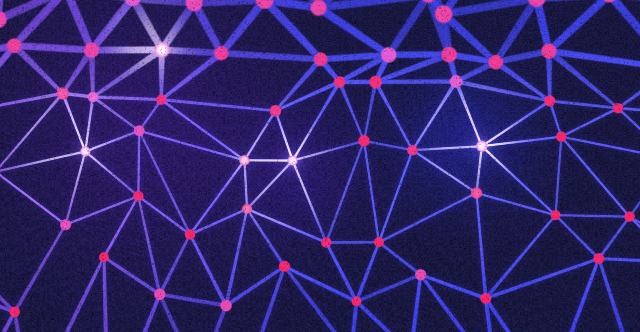
Reproduce this background procedurally as a WebGL 2 fragment shader.

```glsl
#version 300 es
precision highp float;
// Glowing violet mesh of linked pink nodes on dark indigo, blurred toward the top.

uniform vec2 u_resolution;
out vec4 fragColor;

vec2 hash2(vec2 p) {
    return fract(sin(vec2(dot(p, vec2(127.1, 311.7)), dot(p, vec2(269.5, 183.3)))) * 43758.5);
}

// Rows grow denser with height; nodePosition inverts this mapping.
float rowAt(float y) {
    return 3.6 * y + 2.0 * y * y;
}

vec2 nodePosition(vec2 cell) {
    vec2 jittered = cell + 0.5 + 0.84 * (hash2(cell + 17.0) - 0.5);
    float x = 0.215 * (jittered.x + 0.5 * mod(cell.y, 2.0) - 0.4);
    return vec2(x, 0.25 * (sqrt(max(12.96 + 8.0 * jittered.y, 0.0)) - 3.6));
}

float segmentDistance(vec2 p, vec2 a, vec2 b) {
    vec2 ab = b - a;
    return length(p - a - ab * clamp(dot(p - a, ab) / dot(ab, ab), 0.0, 1.0));
}

float spot(vec2 p, vec2 center, float falloff) {
    vec2 d = p - center;
    return exp(-dot(d, d) * falloff);
}

// Light pools that whiten the nodes and links near them.
float lightPools(vec2 p) {
    return min(1.0, 1.1 * spot(p, vec2(1.42, 0.58), 45.0)
        + 1.1 * spot(p, vec2(0.86, 0.48), 40.0)
        + 0.9 * spot(p, vec2(0.2, 0.55), 35.0)
        + 0.8 * spot(p, vec2(0.45, 0.87), 60.0));
}

void main() {
    vec2 p = gl_FragCoord.xy / u_resolution.y;
    float pixel = 1.0 / u_resolution.y;
    float farBlur = smoothstep(0.62, 0.95, p.y);
    float nearBlur = 1.0 - smoothstep(0.0, 0.4, p.y);
    float halfWidth = 0.0033 + 0.0088 * farBlur + 0.0026 * nearBlur;
    float softness = 0.6 * pixel + 0.002 * farBlur + 0.0005 * nearBlur;

    // Accumulate links and nodes from the surrounding cells.
    float link = 0.0, linkHalo = 0.0, disc = 0.0, nodeGlow = 0.0;
    vec3 discColor = vec3(0.95, 0.15, 0.42);
    vec2 home = floor(vec2(p.x / 0.215, rowAt(p.y)));
    for (int j = -2; j <= 2; j++) {
        for (int i = -2; i <= 2; i++) {
            vec2 cell = home + vec2(i, j);
            vec2 node = nodePosition(cell);
            float stagger = mod(cell.y, 2.0);

            // Three links per node: right, upper left and upper right.
            for (int k = 0; k < 3; k++) {
                vec2 stepTo = k == 0 ? vec2(1.0, 0.0) : vec2(stagger + float(k) - 2.0, 1.0);
                vec2 random = hash2(cell * 3.0 + float(k) * 7.3);
                float strength = step(0.04, random.x) * mix(0.72, 1.0, random.y);
                float d = segmentDistance(p, node, nodePosition(cell + stepTo));
                float cover = 1.0 - smoothstep(halfWidth - softness, halfWidth + softness, d);
                link = max(link, cover * strength);
                linkHalo = max(linkHalo, strength * exp(-d / 0.006));
            }

            // Node disc, larger and pinker toward the top.
            vec2 look = hash2(cell + 41.0);
            float high = smoothstep(0.65, 0.95, node.y);
            float lit = lightPools(node);
            float radius = 0.0145 + 0.009 * high + 0.003 * look.x;
            float d = length(p - node);
            float edge = 0.8 * pixel + 0.002 * high;
            float cover = 1.0 - smoothstep(radius - edge, radius + edge, d);
            if (cover > disc) {
                disc = cover;
                float pinkness = clamp(0.6 * high + 0.7 * step(0.75, look.y) + lit, 0.0, 1.0);
                vec3 tint = mix(vec3(0.95, 0.15, 0.42), vec3(0.89, 0.35, 0.82), pinkness);
                float core = 1.0 - smoothstep(0.4 * radius, radius, d);
                float whiteness = smoothstep(0.2, 0.7, lit) * (0.35 + 0.65 * core);
                discColor = mix(tint, vec3(1.0, 0.94, 1.0), whiteness);
            }
            nodeGlow += lit * lit * exp(-d * 60.0);
        }
    }

    // Indigo ground, dim at the right and bottom, with haze pools.
    vec3 color = vec3(0.095, 0.09, 0.25);
    color += vec3(0.08, 0.01, 0.15) * spot(p, vec2(0.42, 0.62), 6.0);
    color += vec3(0.03, 0.04, 0.25) * spot(p, vec2(1.4, 0.58), 28.0);
    color += vec3(0.05, 0.01, 0.14) * spot(p, vec2(0.9, 0.48), 26.0);
    color += vec3(0.07, 0.06, 0.27) * linkHalo;

    // Links shift from violet to blue and whiten in the light pools.
    float light = lightPools(p);
    vec3 linkColor = mix(vec3(0.47, 0.29, 0.88), vec3(0.25, 0.27, 0.96), smoothstep(0.1, 1.1, p.x));
    linkColor += vec3(0.13, 0.11, 0.06) * (1.0 - farBlur) * (1.0 - nearBlur);
    linkColor = mix(linkColor, vec3(0.92, 0.84, 1.0), smoothstep(0.1, 0.9, light));
    color = mix(color, linkColor, link * (1.0 - 0.14 * farBlur - 0.06 * nearBlur));
    color += vec3(0.38, 0.33, 0.55) * nodeGlow;
    color = mix(color, discColor, disc);

    // Coarse grain with scattered dark flecks.
    vec2 grain = hash2(floor(p * 266.0));
    color += vec3(0.05, 0.045, 0.12) * (grain.x - 0.5);
    color *= 1.0 - 0.22 * step(0.92, grain.y);
    fragColor = vec4(clamp(color, 0.0, 1.0), 1.0);
}
```
